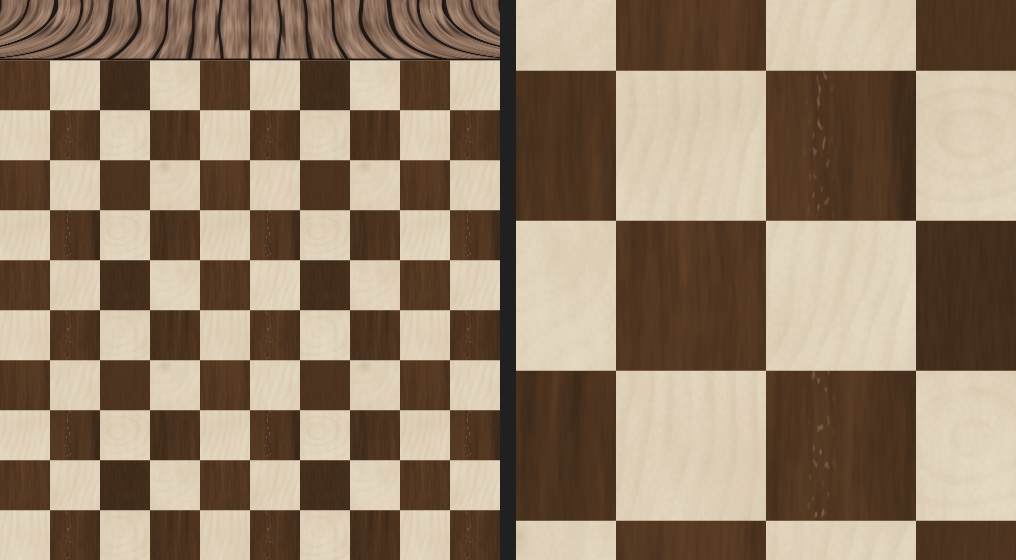
Left: the whole. Right: its middle third, enlarged.
Give the GLSL for this pattern, as a Shadertoy shader.

```glsl
// Checkerboard of walnut and maple squares below a mirrored strip of bent, weathered planks

const float COLUMNS = 10.0;        // squares across the canvas
const float STRIP_HEIGHT = 0.1205; // in canvas widths
const float STRIP_SEAM = 0.0024;   // dark line under the strip
const float KIND_PERIOD = 4.0;     // board cuts recur every four squares
const float PLANKS = 18.0;         // planks per canvas width
const float PLANK_BEND = 0.75;
const vec3 WALNUT_DEEP = vec3(0.235, 0.160, 0.100);
const vec3 WALNUT_WARM = vec3(0.375, 0.250, 0.150);
const vec3 MAPLE_SHADE = vec3(0.825, 0.760, 0.655);
const vec3 MAPLE_LIGHT = vec3(0.895, 0.843, 0.755);
const vec3 PLANK_DARK = vec3(0.400, 0.295, 0.235);
const vec3 PLANK_PALE = vec3(0.655, 0.535, 0.455);
const vec3 CRACK = vec3(0.105, 0.070, 0.055);

float hash(vec2 p) {
    vec3 q = fract(p.xyx * 0.1031);
    q += dot(q, q.yzx + 33.33);
    return fract((q.x + q.y) * q.z);
}

vec2 gradient(vec2 cell) {
    float angle = 6.2832 * hash(cell);
    return vec2(cos(angle), sin(angle));
}

// Gradient noise, about -0.7 to 0.7
float noise(vec2 p) {
    vec2 i = floor(p), f = fract(p);
    vec2 u = f * f * f * (f * (f * 6.0 - 15.0) + 10.0);
    vec2 e = vec2(1.0, 0.0);
    float low = mix(dot(gradient(i), f), dot(gradient(i + e), f - e), u.x);
    float high = mix(dot(gradient(i + e.yx), f - e.yx), dot(gradient(i + 1.0), f - 1.0), u.x);
    return mix(low, high, u.y);
}

// Straight vertical streaks; q spans one square, kind selects the cut
vec3 walnut(vec2 q, vec2 kind, float jitter) {
    vec2 p = q + kind * 17.0;
    float sway = 0.05 * noise(p * vec2(2.0, 1.3));
    float streak = noise(vec2((p.x + sway) * 6.0, p.y * 0.5));
    float fine = noise(vec2((p.x + sway) * 19.0, p.y * 1.2 + 40.0));
    float pores = noise(p * vec2(38.0, 5.0));
    float tone = 0.60;
    float contrast = 0.75;
    if (kind.x == 1.0) tone = 0.56 - 0.45 * smoothstep(0.65, 1.0, q.x);
    if (kind.x == 2.0) { tone = kind.y < 1.0 ? 0.17 : 0.47; contrast = 0.25; }
    if (kind.x == 3.0) tone = 0.27 + 0.22 * q.x;
    tone += contrast * (0.6 * streak + 0.35 * fine) + 0.22 * pores + 0.10 * (jitter - 0.5);
    vec3 wood = mix(WALNUT_DEEP, WALNUT_WARM, tone);
    // Pale pore marks along one streak
    float marks = smoothstep(0.18, 0.5, noise(p * vec2(30.0, 12.0)));
    float band = exp(-pow((q.x - 0.36) / 0.07, 2.0)) * float(kind.x == 1.0);
    return wood + 0.16 * marks * band;
}

// Faint growth rings: upright, slanted, circular or knotted by column
vec3 maple(vec2 q, vec2 kind, float jitter) {
    vec2 p = q + kind * 23.0;
    float warp = noise(p * 1.6);
    float rings = 7.0 * (q.x - 0.13 * q.y);
    float strength = 0.36;
    if (kind.x == 1.0) rings = 6.0 * (q.x - 0.40 * q.y + 0.12 * q.y * q.y);
    if (kind.x == 2.0) {
        rings = 5.0 * length((q - vec2(0.38, 0.55)) * vec2(1.0, 1.2));
        strength = 0.30;
    }
    float knot = 0.0;
    if (kind.x == 3.0) {
        float reach = length(q - vec2(0.30, 0.88));
        rings = 4.5 * reach + q.x;
        strength = 0.20;
        knot = float(kind.y == 2.0) * exp(-reach * reach * 90.0);
    }
    float r = fract(rings + 0.8 * warp);
    float line = smoothstep(0.35, 0.84, r) * (1.0 - smoothstep(0.84, 1.0, r));
    line *= 0.65 + 0.7 * noise(p * vec2(5.0, 3.0));
    float speckle = noise(p * vec2(34.0, 24.0));
    float tone = 0.78 + 0.35 * warp + 0.25 * noise(p * vec2(9.0, 2.0)) + 0.22 * speckle;
    tone += 0.16 * (jitter - 0.5) - strength * line - 0.9 * knot;
    return mix(MAPLE_SHADE, MAPLE_LIGHT, tone);
}

// depth runs from 0 at the canvas top to 1 at the strip's foot
vec3 bentPlanks(float x, float depth, float pixel) {
    float side = abs(x - 0.5);
    float across = side - PLANK_BEND * side * side * pow(depth, 2.2);
    float lane = across * PLANKS + 0.28 * noise(vec2(across * 14.0, depth * 1.3));
    float id = floor(lane + 0.5);
    float gap = abs(fract(lane) - 0.5);
    float grain = noise(vec2(across * 85.0, depth * 1.4 + id * 5.0));
    float fibres = noise(vec2(across * 210.0, depth * 4.0));
    float patches = noise(vec2(across * 25.0, depth * 3.0 + 9.0));
    float tone = 0.34 + 0.42 * hash(vec2(id, 7.0)) + 0.65 * grain + 0.5 * fibres + 0.4 * patches;
    vec3 wood = mix(PLANK_DARK, PLANK_PALE, clamp(tone, -0.35, 1.15));
    float toCrack = 0.5 - gap;
    wood *= 0.72 + 0.28 * smoothstep(0.0, 0.2, toCrack);
    float width = 0.035 + 0.05 * hash(vec2(id, 3.0)) * (0.6 + noise(vec2(id, depth * 4.0)));
    float soft = PLANKS * pixel;
    float crack = 1.0 - smoothstep(width - 0.5 * soft, width + 0.7 * soft, toCrack);
    float split = smoothstep(0.28, 0.5, noise(vec2(across * 65.0 + 31.0, depth * 1.1)));
    return mix(wood, CRACK, max(0.92 * crack, 0.65 * split));
}

void mainImage(out vec4 fragColor, in vec2 fragCoord) {
    float pixel = 1.0 / iResolution.x;
    vec2 p = fragCoord * pixel;
    float fromTop = iResolution.y * pixel - p.y;

    // Board squares, counted down from the strip
    vec2 grid = vec2(p.x, fromTop - STRIP_HEIGHT) * COLUMNS;
    vec2 cell = floor(grid);
    vec2 q = vec2(fract(grid.x), 1.0 - fract(grid.y));
    vec2 kind = mod(cell, KIND_PERIOD);
    float jitter = hash(cell + 11.0);
    vec2 wave = abs(fract((grid - 0.5) * 0.5) * 2.0 - 1.0) - 0.5;
    vec2 edge = clamp(wave / (COLUMNS * pixel), -0.5, 0.5);
    float isDark = 0.5 + 2.0 * edge.x * edge.y;
    vec3 color = mix(maple(q, kind, jitter), walnut(q, kind, jitter), isDark);

    // Plank strip and its seam
    float below = fromTop - STRIP_HEIGHT;
    vec3 strip = bentPlanks(p.x, clamp(fromTop / STRIP_HEIGHT, 0.0, 1.0), pixel);
    strip = mix(strip, CRACK, smoothstep(-STRIP_SEAM - pixel, -STRIP_SEAM, below));
    color = mix(strip, color, smoothstep(-0.5 * pixel, 0.5 * pixel, below));
    fragColor = vec4(clamp(color, 0.0, 1.0), 1.0);
}
```
